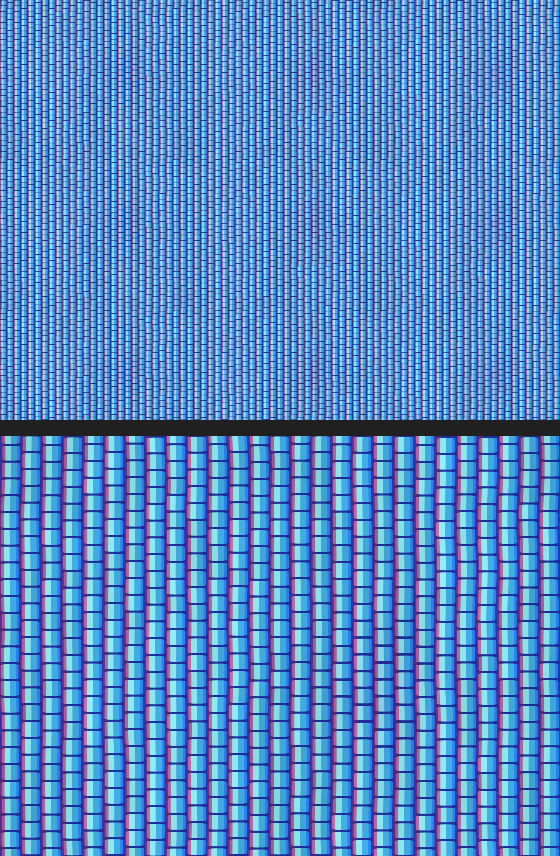
Top, the full canvas; bottom, a detail of the centre.
A Shadertoy shader for this texture:

```glsl
const vec2 CELLS = vec2(81.0, 75.0);
const float TILE = 27.0; // cells per side of one wear tile

const vec3 PURPLE = vec3(0.38, 0.20, 0.55);
const vec3 PINK = vec3(0.80, 0.36, 0.62);
const vec3 PALE_CYAN = vec3(0.53, 0.90, 0.90);
const vec3 LIGHT_BLUE = vec3(0.26, 0.66, 0.86);
const vec3 BLUE = vec3(0.11, 0.53, 0.93);
const vec3 NAVY = vec3(0.13, 0.22, 0.75);

float hash(vec2 p) {
    vec3 q = fract(p.xyx * vec3(0.1031, 0.1030, 0.0973));
    q += dot(q, q.yzx + 33.33);
    return fract((q.x + q.y) * q.z);
}

// Value noise that wraps after the given number of lattice steps
float tiledNoise(vec2 p, float period) {
    vec2 i = floor(p);
    vec2 f = fract(p);
    f = f * f * (3.0 - 2.0 * f);
    vec2 a = mod(i, period);
    vec2 b = mod(i + 1.0, period);
    return mix(mix(hash(a), hash(vec2(b.x, a.y)), f.x),
               mix(hash(vec2(a.x, b.y)), hash(b), f.x), f.y);
}

float edge(float x, float at, float width) {
    return smoothstep(at - width, at + width, x);
}

// Coloured strips from left to right across one column
vec3 stripColor(float x, float pinkAmount, float width) {
    vec3 color = mix(NAVY, PURPLE, edge(x, 0.0, width));
    color = mix(color, mix(PURPLE, PINK, pinkAmount), edge(x, 0.07, width));
    color = mix(color, PALE_CYAN, edge(x, 0.21, width));
    color = mix(color, LIGHT_BLUE, edge(x, 0.49, width));
    color = mix(color, BLUE, edge(x, 0.79, width));
    return mix(color, NAVY, edge(x, 0.92, width));
}

// Dark seam between stacked cells, wider beside their rounded corners
float seamMask(vec2 p, float halfHeight, float width) {
    float side = abs(2.0 * p.x - 1.0);
    float roundedHeight = halfHeight + 0.07 * pow(side, 4.0);
    return 1.0 - edge(min(p.y, 1.0 - p.y), roundedHeight, width);
}

// Soft worn area inside each tile
float wornPatch(vec2 tilePos, vec2 center, vec2 size) {
    vec2 d = (tilePos - center) / size;
    return exp(-dot(d, d));
}

void mainImage(out vec4 fragColor, in vec2 fragCoord) {
    vec2 uv = fragCoord / iResolution.xy;
    vec2 grid = vec2(uv.x, 1.0 - uv.y) * CELLS;
    vec2 pixel = CELLS / iResolution.xy;

    // Faint sway of the columns
    grid.x += 0.08 * (tiledNoise(grid / 3.0, TILE / 3.0) - 0.5);

    // Neighbouring columns are offset by half a cell
    float column = floor(grid.x);
    float row = grid.y + 0.5 * mod(column, 2.0);
    row += 0.12 * (hash(vec2(mod(column, TILE), 7.0)) - 0.5);
    vec2 cell = vec2(column, floor(row));
    vec2 local = vec2(grid.x - column, fract(row));

    // Variation that returns with every tile
    vec2 cellInTile = mod(cell, TILE);
    float variation = hash(cellInTile + 3.0) - 0.5;
    float columnTone = hash(vec2(cellInTile.x, 19.0)) - 0.5;
    float cloud = tiledNoise(grid / 4.5, TILE / 4.5) - 0.5;
    float worn = wornPatch(fract(grid / TILE), vec2(0.68, 0.48), vec2(0.08, 0.14));

    float pinkAmount = 0.9 + 0.2 * columnTone + 0.2 * variation;
    vec3 color = stripColor(local.x + 0.03 * variation, pinkAmount, 0.38 * pixel.x);

    // Seams are purple under the pink strip and navy elsewhere
    vec3 seamColor = mix(PURPLE, NAVY, edge(local.x, 0.24, 0.08)) * 0.82;
    float seam = seamMask(local, 0.06 + 0.02 * worn, 0.3 * pixel.y);
    color = mix(color, seamColor, seam);

    color = mix(color, color * vec3(0.97, 0.82, 0.93), 0.5 * worn);
    color *= 1.0 + 0.06 * variation + 0.06 * columnTone + 0.04 * cloud;
    fragColor = vec4(clamp(color, 0.0, 1.0), 1.0);
}
```
